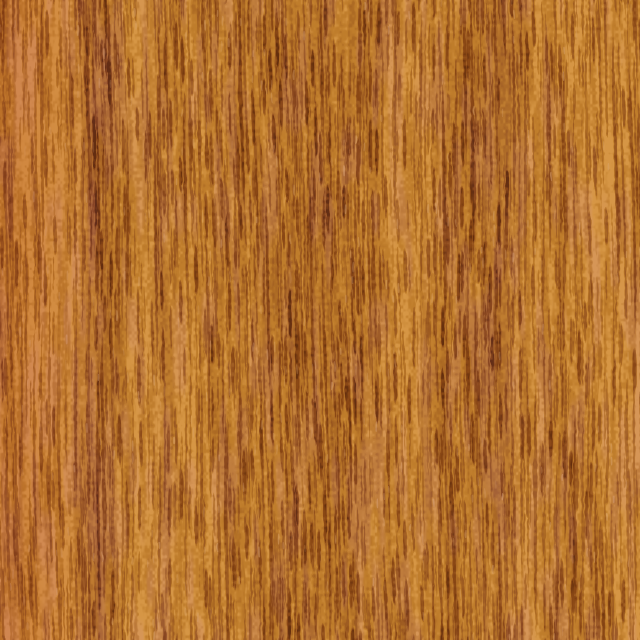
Write a WebGL 2 fragment shader that draws this texture.

```glsl
#version 300 es
precision highp float;
// Golden brown wood with upright grain, dark pore streaks and pale flecks.
uniform vec2 u_resolution;
out vec4 fragColor;

vec3 hash3(vec2 p) {
    vec3 q = fract(p.xyx * vec3(0.1031, 0.1030, 0.0973));
    q += dot(q, q.yxz + 33.33);
    return fract((q.xxy + q.yzz) * q.zyx);
}

float valueNoise(vec2 p) {
    vec2 cell = floor(p), f = fract(p);
    f = f * f * (3.0 - 2.0 * f);
    float low = mix(hash3(cell).x, hash3(cell + vec2(1, 0)).x, f.x);
    float high = mix(hash3(cell + vec2(0, 1)).x, hash3(cell + vec2(1, 1)).x, f.x);
    return mix(low, high, f.y);
}

// Gentle sideways drift of the fibres, with slightly ragged edges.
float fibreDrift(vec2 p) {
    float sway = 0.003 * sin(p.y * 4.0 + p.x * 9.0) + 0.001 * sin(p.y * 11.0 - p.x * 21.0);
    float ragged = 0.0018 * (valueNoise(p * vec2(150.0, 110.0)) - 0.5);
    return sway + ragged + 0.014 * p.y;
}

// Tapered streaks, one per cell, in columns shifted at random along the grain.
float streaks(vec2 p, vec2 grid, float halfWidth, float density, float seed) {
    const float SOFT = 0.0011;
    float mark = 0.0;
    for (int i = -1; i <= 1; i++) {
        float column = floor(p.x * grid.x) + float(i);
        float y = p.y * grid.y + 17.0 * hash3(vec2(column, seed)).x;
        vec3 rnd = hash3(vec2(column + seed * 31.0, floor(y) + seed * 57.0));
        float chance = hash3(vec2(floor(y) + seed * 13.0, column)).y;
        float along = abs(fract(y) - 0.5) / mix(0.3, 0.5, rnd.y);
        float width = halfWidth * mix(0.6, 1.25, rnd.z) * sqrt(max(0.0, 1.0 - along * along));
        float across = abs(p.x - (column + 0.2 + 0.6 * rnd.x) / grid.x);
        float shape = 1.0 - smoothstep(width - SOFT, width + SOFT, across);
        shape *= 1.0 - smoothstep(0.75, 1.0, along);
        shape *= smoothstep(chance - 0.12, chance + 0.12, density);
        mark = max(mark, shape * mix(0.65, 1.0, rnd.z));
    }
    return mark;
}

// Soft upright band centred on a given x.
float band(float x, float centre, float width) {
    float d = (x - centre) / width;
    return exp(-d * d);
}

vec3 woodColour(float tone) {
    vec3 c = mix(vec3(0.39, 0.18, 0.05), vec3(0.54, 0.28, 0.08), smoothstep(0.0, 0.22, tone));
    c = mix(c, vec3(0.62, 0.36, 0.13), smoothstep(0.22, 0.40, tone));
    c = mix(c, vec3(0.68, 0.42, 0.14), smoothstep(0.40, 0.56, tone));
    c = mix(c, vec3(0.75, 0.49, 0.17), smoothstep(0.56, 0.74, tone));
    return mix(c, vec3(0.84, 0.59, 0.27), smoothstep(0.74, 1.0, tone));
}

void main() {
    vec2 uv = gl_FragCoord.xy / u_resolution;
    vec2 p = uv + vec2(fibreDrift(uv), 0.0);

    // Broad variation: growth bands and the short-grained heart.
    float growth = valueNoise(p * vec2(17.0, 1.3) + 3.0);
    float patches = valueNoise(p * vec2(30.0, 6.0) + 41.0);
    float heart = band(p.x, 0.56, 0.17);
    float shade = band(p.x, 0.145, 0.025) + 0.7 * band(p.x, 0.255, 0.018)
                + 0.9 * band(p.x, 0.80, 0.025);
    float density = 0.12 + 0.50 * growth + 0.45 * patches + 0.2 * shade;

    // Pores: dashes, fine hairs and long nearly unbroken lines.
    float dashes = streaks(p, vec2(92.0, 10.0), 0.0025, density + 0.12 * heart, 1.0);
    float hairs = streaks(p, vec2(135.0, 11.0), 0.0016, density * 0.9, 2.0);
    float lines = streaks(p, vec2(86.0, 2.2), 0.0021, density + 0.25 - 0.4 * heart, 3.0);
    float pores = max(dashes, max(0.75 * hairs, 0.9 * lines));

    // Fibres and fine speckle between the pores.
    float fibre = valueNoise(p * vec2(180.0, 9.0)) - 0.5;
    float speckle = valueNoise(uv * vec2(250.0, 200.0) + 9.0) - 0.5;
    float tone = 0.81 + 0.34 * fibre + 0.26 * speckle + 0.30 * (0.5 - growth);
    tone -= 0.17 * shade + 0.54 * pores;

    // Pale flecks lying in the grain.
    float flecks = streaks(p + vec2(0.003, 0.0), vec2(100.0, 50.0), 0.0013, 0.06, 5.0);
    vec3 colour = woodColour(tone);
    colour = mix(colour, vec3(0.85, 0.64, 0.42), 0.65 * flecks);

    // Dusty fibres in the light wood, a redder left side and warm dark bands.
    float dusty = smoothstep(0.45, 0.8, valueNoise(p * vec2(80.0, 12.0) + 70.0));
    colour.b += 0.07 * dusty * (1.0 - 0.6 * pores);
    float red = 1.0 - smoothstep(0.0, 0.22, p.x);
    colour *= mix(vec3(1.0), vec3(0.97, 0.89, 0.92), red);
    colour.b += 0.02 * shade;
    fragColor = vec4(clamp(colour, 0.0, 1.0), 1.0);
}
```
